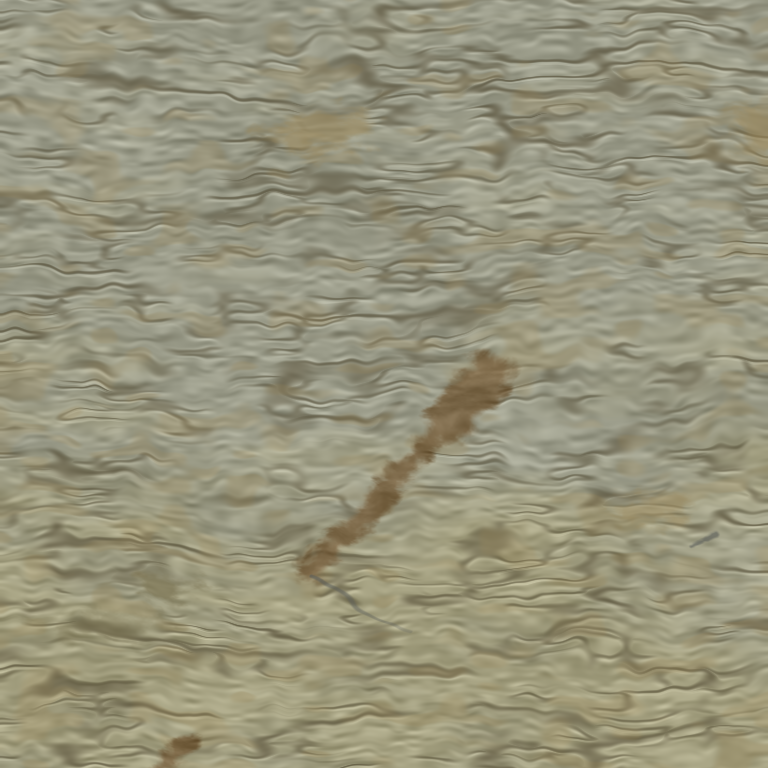
This texture is drawn by a WebGL 2 fragment shader. Its source:

```glsl
#version 300 es
precision highp float;

uniform vec2 u_resolution;
out vec4 fragColor;

// Palette
const vec3 GREY_WOOD = vec3(0.612, 0.616, 0.545);
const vec3 STRAW_WOOD = vec3(0.640, 0.625, 0.500);
const vec3 CRACK = vec3(0.36, 0.33, 0.24);
const vec3 BROWN = vec3(0.455, 0.365, 0.235);
const vec3 OLIVE = vec3(0.47, 0.44, 0.31);
const vec3 OCHRE = vec3(0.60, 0.52, 0.34);
const vec3 SLATE = vec3(0.36, 0.37, 0.35);

// Grain
const vec2 LONG_GRAIN = vec2(7.0, 52.0);
const vec2 SHORT_GRAIN = vec2(19.0, 88.0);
const vec2 FIBRE = vec2(52.0, 150.0);
const float RELIEF_STEP = 0.0035;
const float RELIEF_GAIN = 0.10;
const float FIBRE_GAIN = 0.11;
const float MOTTLE_GAIN = 0.07;
const float CRACK_GAIN = 0.62;

// Diagonal stain and scratch
const vec2 STAIN_LOW = vec2(0.408, 0.256);
const vec2 STAIN_HIGH = vec2(0.636, 0.512);
const vec2 SCRATCH_START = vec2(0.405, 0.250);
const vec2 SCRATCH_END = vec2(0.535, 0.167);

float hash(ivec2 cell) {
    uvec2 q = uvec2(cell) * uvec2(1597u, 3571u);
    uint n = (q.x ^ (q.y << 7u)) * 747796u + q.y * 28913u;
    n = (n ^ (n >> 15u)) * 739981u;
    n = (n ^ (n >> 13u)) * 277803u;
    return float((n ^ (n >> 16u)) & 65535u) / 65535.0;
}

float noise(vec2 p) {
    ivec2 i = ivec2(floor(p));
    vec2 f = fract(p);
    f = f * f * (3.0 - 2.0 * f);
    return mix(mix(hash(i), hash(i + ivec2(1, 0)), f.x),
               mix(hash(i + ivec2(0, 1)), hash(i + ivec2(1, 1)), f.x), f.y);
}

float fbm(vec2 p) {
    float sum = 0.0, gain = 0.5;
    for (int i = 0; i < 4; i++) {
        sum += gain * noise(p);
        p = p * 2.03 + 17.3;
        gain *= 0.5;
    }
    return sum / 0.9375;
}

// Bends the straight grain into wavering lines
vec2 warpGrain(vec2 p) {
    float sway = 0.09 * (fbm(p * vec2(2.2, 3.0) + 4.0) - 0.5);
    float wobble = 0.012 * (noise(p * vec2(17.0, 24.0)) - 0.5);
    float jitter = 0.007 * (noise(p * vec2(48.0, 40.0) + 9.0) - 0.5);
    return p + vec2(0.0, sway + wobble + jitter);
}

float contour(float value, float width) {
    return 1.0 - smoothstep(0.0, width, abs(value - 0.5));
}

// Thin broken lines along the grain
float cracks(vec2 g) {
    float longMask = smoothstep(0.46, 0.74, noise(g * vec2(9.0, 30.0) + 31.0));
    float shortMask = smoothstep(0.42, 0.75, noise(g * vec2(16.0, 37.0) + 57.0));
    float longLines = contour(noise(g * LONG_GRAIN), 0.13) * longMask;
    float shortLines = contour(noise(g * SHORT_GRAIN + 11.0), 0.20) * shortMask;
    return max(longLines, 0.75 * shortLines);
}

float height(vec2 g) {
    return noise(g * SHORT_GRAIN * 1.3 + 71.0) + 0.6 * noise(g * FIBRE + 5.0) - cracks(g);
}

// x: distance to the segment, y: position along it
vec2 segment(vec2 p, vec2 a, vec2 b) {
    vec2 ab = b - a;
    float t = clamp(dot(p - a, ab) / dot(ab, ab), 0.0, 1.0);
    return vec2(length(p - a - ab * t), t);
}

float patchMask(vec2 p, vec2 centre, vec2 radius, float ragged) {
    float d = length((p - centre) / radius) + 1.6 * (ragged - 0.5);
    return 1.0 - smoothstep(0.35, 1.15, d);
}

void main() {
    vec2 uv = gl_FragCoord.xy / u_resolution;
    vec2 grain = warpGrain(uv);

    // Base tone, warmer towards the bottom
    float cloud = fbm(uv * vec2(3.0, 7.0) + 23.0);
    float warmth = 1.0 - smoothstep(0.05, 0.62, uv.y + 0.55 * (cloud - 0.5));
    float streak = fbm(grain * vec2(6.0, 26.0) + 43.0);
    warmth = clamp(warmth + 0.9 * (streak - 0.5), 0.0, 1.0);
    vec3 colour = mix(GREY_WOOD, STRAW_WOOD, warmth);
    colour += MOTTLE_GAIN * (cloud + streak - 1.0);

    // Raised fibres and cracks
    float relief = height(grain) - height(grain + vec2(0.0, RELIEF_STEP));
    colour += RELIEF_GAIN * clamp(relief, -0.8, 0.8);
    colour += FIBRE_GAIN * (noise(grain * FIBRE + 5.0) - 0.5);
    colour = mix(colour, CRACK, CRACK_GAIN * cracks(grain));
    float rust = smoothstep(0.60, 0.82, noise(grain * vec2(22.0, 60.0) + 83.0));
    colour = mix(colour, OCHRE, 0.25 * rust);

    // Faint discoloured patches
    float ragged = fbm(grain * vec2(34.0, 60.0) + 3.0);
    colour = mix(colour, OCHRE, 0.55 * patchMask(uv, vec2(0.415, 0.830), vec2(0.075, 0.035), ragged));
    colour = mix(colour, OCHRE, 0.50 * patchMask(uv, vec2(0.855, 0.335), vec2(0.060, 0.030), ragged));
    colour = mix(colour, OCHRE, 0.50 * patchMask(uv, vec2(0.990, 0.830), vec2(0.050, 0.040), ragged));
    colour = mix(colour, OLIVE, 0.65 * patchMask(uv, vec2(0.215, 0.235), vec2(0.050, 0.026), ragged));
    colour = mix(colour, OLIVE, 0.45 * patchMask(uv, vec2(0.130, 0.185), vec2(0.085, 0.026), ragged));

    // Brown stains: a long one pinched near its upper end, a small one at the edge
    vec2 stain = segment(uv, STAIN_LOW, STAIN_HIGH);
    float radius = mix(0.017, 0.031, smoothstep(0.55, 0.85, stain.y));
    radius -= 0.010 * (1.0 - smoothstep(0.0, 0.12, abs(stain.y - 0.63)));
    float edge = stain.x - radius + 0.036 * (ragged - 0.5);
    float stainMask = 1.0 - smoothstep(-0.009, 0.008, edge);
    float spot = segment(uv, vec2(0.200, -0.010), vec2(0.242, 0.030)).x;
    spot += 0.030 * (ragged - 0.5);
    stainMask = max(stainMask, 1.0 - smoothstep(0.007, 0.020, spot));
    vec3 stainColour = BROWN + 0.22 * (ragged - 0.5) + 0.05 * relief;
    colour = mix(colour, stainColour, 0.85 * stainMask);

    // Fine scratch and a small dark nick
    vec2 scratch = segment(grain - warpGrain(SCRATCH_START) + SCRATCH_START, SCRATCH_START, SCRATCH_END);
    float scratchMask = (1.0 - smoothstep(0.0006, 0.0034, scratch.x)) * (1.0 - 0.6 * scratch.y);
    float nick = segment(uv, vec2(0.900, 0.288), vec2(0.932, 0.304)).x + 0.012 * (ragged - 0.5);
    scratchMask = max(scratchMask, 1.0 - smoothstep(0.001, 0.006, nick));
    colour = mix(colour, SLATE, 0.65 * scratchMask);

    fragColor = vec4(clamp(colour, 0.0, 1.0), 1.0);
}
```
